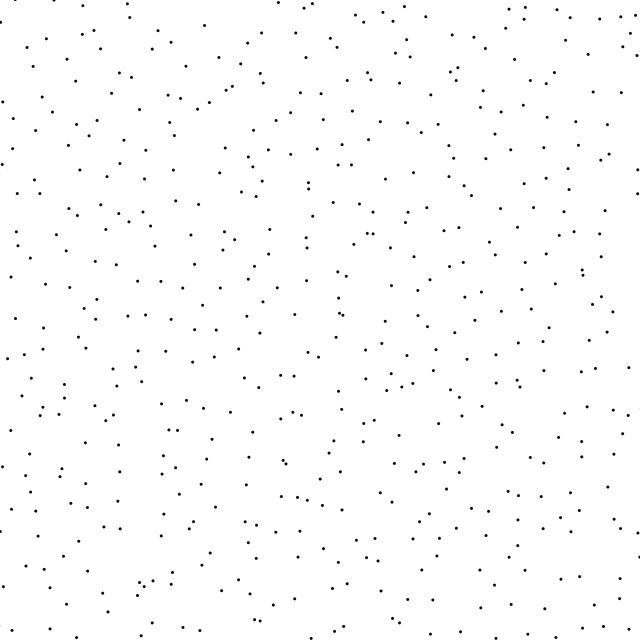
Reproduce this texture procedurally as a WebGL 2 fragment shader.

```glsl
#version 300 es
precision highp float;

uniform vec2 u_resolution;
out vec4 fragColor;

// Two independent random values in 0..1 for an integer cell
vec2 hash2(ivec2 cell) {
    uvec2 v = uvec2(cell + 4096) * 1664525u + 1013904223u;
    v.x += v.y * 1664525u;
    v.y += v.x * 1664525u;
    v ^= v >> 16u;
    v.x += v.y * 1664525u;
    v.y += v.x * 1664525u;
    v ^= v >> 16u;
    return vec2(v >> 8u) / 16777216.0;
}

// Cellular distance to the nearest point, one point per cell
float nearestPoint(vec2 p, float cellCount) {
    vec2 q = p * cellCount;
    ivec2 home = ivec2(floor(q));
    float nearest = 8.0;
    for (int y = -1; y <= 1; y++) {
        for (int x = -1; x <= 1; x++) {
            ivec2 cell = home + ivec2(x, y);
            vec2 point = vec2(cell) + hash2(cell);
            nearest = min(nearest, distance(q, point));
        }
    }
    return nearest / cellCount;
}

// Disc coverage with an edge one pixel wide
float discCoverage(float dist, float radius, float pixel) {
    return clamp(0.5 + (radius - dist) / pixel, 0.0, 1.0);
}

void main() {
    const float CELLS = 22.6;
    const float DOT_RADIUS = 0.0023;
    const vec3 PAPER = vec3(1.0);
    const vec3 INK = vec3(0.04);

    float pixel = 1.0 / min(u_resolution.x, u_resolution.y);
    vec2 uv = gl_FragCoord.xy * pixel;

    // Scattered ink dots on plain paper
    float dist = nearestPoint(uv, CELLS);
    float ink = discCoverage(dist, DOT_RADIUS, pixel);
    fragColor = vec4(mix(PAPER, INK, ink), 1.0);
}
```
